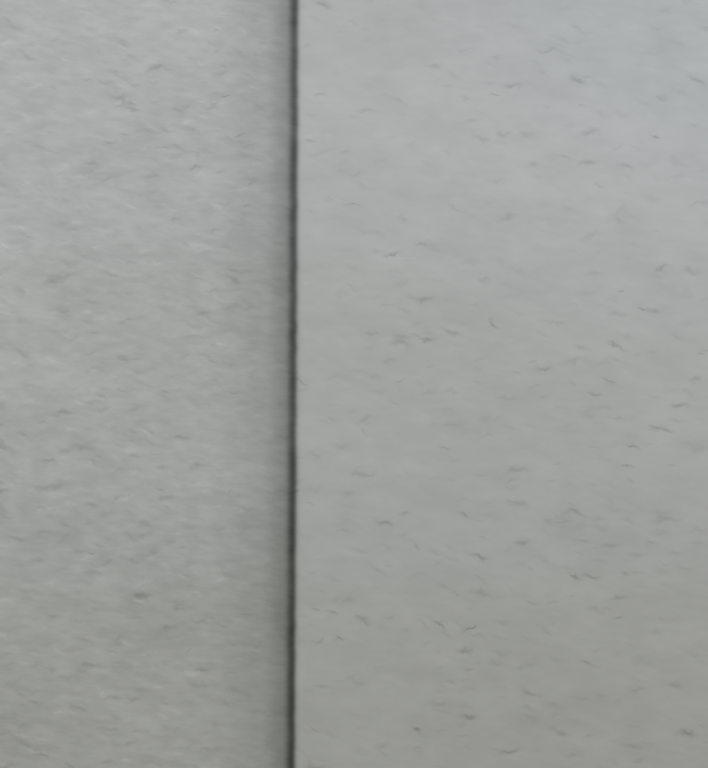
Reproduce this texture procedurally as a Shadertoy shader.

```glsl
float hash(vec2 p) {
    vec3 q = fract(vec3(p.xyx) * 0.1031);
    q += dot(q, q.yzx + 33.33);
    return fract((q.x + q.y) * q.z);
}

float valueNoise(vec2 p) {
    vec2 cell = floor(p), f = fract(p);
    f = f * f * (3.0 - 2.0 * f);
    float low = mix(hash(cell), hash(cell + vec2(1, 0)), f.x);
    float high = mix(hash(cell + vec2(0, 1)), hash(cell + vec2(1, 1)), f.x);
    return mix(low, high, f.y);
}

float fbm(vec2 p) {
    float sum = 0.0, weight = 0.5;
    for (int i = 0; i < 4; i++) {
        sum += weight * valueNoise(p);
        p = mat2(1.6, 1.2, -1.2, 1.6) * p + 17.3;
        weight *= 0.5;
    }
    return sum / 0.9375;
}

// Soft, ragged fibres scattered over a jittered grid
float flecks(vec2 p, vec2 grid, float density, float seed) {
    vec2 warp = vec2(fbm(p * 60.0 + seed), fbm(p * 75.0 - seed)) - 0.5;
    p += warp * vec2(0.016, 0.014);
    vec2 base = floor(p * grid);
    float ink = 0.0;
    for (int j = -1; j <= 1; j++) {
        for (int i = -1; i <= 1; i++) {
            vec2 cell = base + vec2(i, j);
            float pick = hash(cell + seed);
            vec2 jitter = vec2(hash(cell + seed + 41.0), hash(cell + seed + 83.0));
            vec2 d = p - (cell + jitter) / grid;
            d.y += d.x * mix(-0.25, 0.45, hash(cell + seed + 127.0));
            float size = mix(0.45, 1.0, hash(cell + seed + 191.0));
            d /= vec2(0.0115, 0.0036) * size;
            float strength = mix(0.3, 1.0, hash(cell + seed + 233.0));
            ink += step(pick, density) * strength * exp(-dot(d, d));
        }
    }
    return ink;
}

// Broad light falling from the cool top to the warmer bottom
vec3 panelLight(vec2 uv, float leftPanel) {
    vec3 bottom = vec3(0.582, 0.587, 0.568);
    vec3 top = vec3(0.678, 0.688, 0.686);
    vec3 color = mix(bottom, top, smoothstep(-0.12, 1.05, uv.y));
    float rightSide = smoothstep(0.45, 1.0, uv.x);
    color += rightSide * (uv.y - 0.3) * vec3(0.014, 0.018, 0.024);
    color -= leftPanel * 0.004;
    return color + 0.032 * (fbm(uv * vec2(4.0, 5.0)) - 0.5);
}

// Shade of the rounded fold and the dark gap, by offset from the gap centre
float seamShade(float offset, float y) {
    float fold = 0.055 * smoothstep(-0.13, -0.025, offset);
    fold += 0.085 * smoothstep(-0.045, -0.006, offset);
    fold *= 1.0 - smoothstep(0.0, 0.008, offset);
    float side = offset < 0.0 ? 0.0072 : 0.0066;
    float gap = exp(-pow(abs(offset) / side, 2.2));
    float depth = mix(0.18, 0.22, valueNoise(vec2(y * 40.0, 3.0)));
    return fold + depth * gap;
}

void mainImage(out vec4 fragColor, in vec2 fragCoord) {
    vec2 uv = fragCoord / iResolution.xy;
    vec2 p = fragCoord / iResolution.y;
    float seamX = mix(0.4115, 0.4165, uv.y);
    seamX += 0.001 * (valueNoise(vec2(uv.y * 75.0, 9.0)) - 0.5);
    float offset = uv.x - seamX;
    float leftPanel = 1.0 - smoothstep(-0.002, 0.006, offset);
    vec3 color = panelLight(uv, leftPanel);

    // Woven grain, stronger on the left
    vec2 grainPos = vec2(p.x, p.y + 0.1 * p.x);
    float grain = fbm(grainPos * vec2(60.0, 150.0)) - 0.5;
    float mottle = fbm(grainPos * vec2(22.0, 45.0) + 8.0) - 0.5;
    color += grain * mix(0.018, 0.055, leftPanel) + mottle * 0.034;

    // Dark fibres on both panels, pale fibres mostly on the left
    float sparse = flecks(p, vec2(24.0, 34.0), 0.36, 7.0);
    float dense = flecks(p, vec2(42.0, 65.0), 0.36, 61.0);
    float pale = flecks(p, vec2(38.0, 58.0), 0.30, 149.0);
    float patches = smoothstep(0.25, 0.7, fbm(p * 7.0 + 4.0));
    float fade = mix(1.0, 0.4, smoothstep(-0.1, -0.02, offset) * leftPanel);
    float dark = sparse * mix(0.080, 0.065, leftPanel);
    dark += dense * mix(0.026, 0.045, leftPanel);
    color -= dark * mix(0.5, 1.15, patches) * fade;
    color += pale * mix(0.010, 0.036, leftPanel) * fade;

    color -= seamShade(offset, uv.y) * vec3(1.0, 0.99, 1.0);
    fragColor = vec4(clamp(color, 0.0, 1.0), 1.0);
}
```
